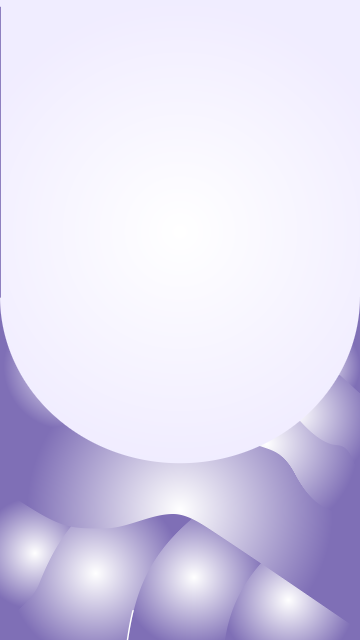
A WebGL 1 fragment shader for this background:

```glsl
precision highp float;
// A pale rounded panel hangs over violet folds and hills, each lit by a soft glow.
// Every fold is a radial gradient clipped by a smooth cubic edge, painted back to
// front. Units: the canvas is 100 wide and 177.78 high, origin at the lower left.

uniform vec2 u_resolution;

const vec2 CANVAS = vec2(100.0, 177.78);
const vec3 VIOLET = vec3(0.498, 0.435, 0.714);
const vec3 WHITE = vec3(1.0);
const vec3 LILAC = vec3(0.943, 0.928, 1.0);

const vec2 PANEL_CENTRE = vec2(50.0, 95.4);
const vec2 PANEL_RADII = vec2(50.0, 46.3);
const vec3 PANEL_GLOW = vec3(50.0, 113.4, 63.0);
const vec2 STRIP_SPAN = vec2(95.1, 175.9);
const float STRIP_WIDTH = 0.24;

// Glows: centre x, centre y, radius
const vec3 LEFT_GLOW = vec3(18.5, 76.0, 17.5);
const vec3 RIGHT_GLOW = vec3(88.0, 76.0, 12.0);
const vec3 HIGH_FOLD_GLOW = vec3(82.2, 62.7, 21.0);
const vec3 MID_FOLD_GLOW = vec3(74.0, 54.5, 25.5);
const vec3 VALLEY_GLOW = vec3(50.0, 36.1, 42.5);
const vec3 HILL_1_GLOW = vec3(9.7, 24.1, 15.5);
const vec3 HILL_2_GLOW = vec3(26.6, 18.5, 24.0);
const vec3 HILL_3_GLOW = vec3(53.9, 17.4, 20.0);
const vec3 HILL_4_GLOW = vec3(80.1, 11.1, 18.5);

// Cubic between two knots (position, value, slope), held flat outside them
float cubic(float x, vec3 a, vec3 b) {
  float span = b.x - a.x;
  float t = clamp((x - a.x) / span, 0.0, 1.0);
  float s = 1.0 - t;
  return mix(a.y, b.y, t * t * (3.0 - 2.0 * t))
       + span * t * s * (a.z * s - b.z * t);
}

float bend(float x, vec3 a, vec3 b, vec3 c) {
  return x < b.x ? cubic(x, a, b) : cubic(x, b, c);
}

vec3 glow(vec2 p, vec3 light) {
  return mix(VIOLET, WHITE, max(0.0, 1.0 - distance(p, light.xy) / light.z));
}

// Coverage of the side where d is positive, smoothed over one pixel
float cover(float d) {
  float pixel = CANVAS.x / u_resolution.x;
  return clamp(d / pixel + 0.5, 0.0, 1.0);
}

// Top edge of the hills
float ridge(float x) {
  vec3 dip = vec3(29.0, 31.0, 0.0);
  vec3 crest = vec3(48.1, 35.0, 0.0);
  if (x < crest.x) {
    return x < dip.x
      ? bend(x, vec3(0.0, 41.9, -0.55), vec3(19.7, 31.5, -0.2), dip)
      : cubic(x, dip, crest);
  }
  return bend(x, crest, vec3(59.0, 30.3, -0.66), vec3(100.0, 2.55, -0.68));
}

// Folds behind the hills
vec3 folds(vec2 p) {
  vec3 color = p.x < 50.0 ? glow(p, LEFT_GLOW) : glow(p, RIGHT_GLOW);

  float high = cubic(p.x, vec3(94.4, 73.6, -0.9), vec3(100.0, 68.5, -0.9));
  color = mix(color, glow(p, HIGH_FOLD_GLOW), cover(high - p.y) * step(50.0, p.x));

  float mid = bend(p.x, vec3(83.3, 60.9, -1.1), vec3(92.0, 54.4, -0.3),
                   vec3(98.6, 48.5, -3.0));
  color = mix(color, glow(p, MID_FOLD_GLOW), cover(mid - p.y) * step(50.0, p.x));

  vec3 brow = vec3(72.7, 53.7, -0.35);
  float valley = p.x < brow.x
    ? bend(p.x, vec3(8.0, 57.0, 0.3), vec3(18.0, 59.5, 0.0), brow)
    : bend(p.x, brow, vec3(81.9, 46.2, -1.9), vec3(92.0, 35.9, -0.4));
  return mix(color, glow(p, VALLEY_GLOW), cover(valley - p.y));
}

// Four lit hills split by leaning seams
vec3 hills(vec2 p) {
  float seam1 = bend(p.y, vec3(7.6, 4.2, 1.2), vec3(15.7, 10.9, 0.4),
                     vec3(31.5, 19.7, 0.8));
  float seam2 = cubic(p.y, vec3(0.0, 35.6, 0.15), vec3(34.0, 53.7, 1.2));
  float seam3 = cubic(p.y, vec3(0.0, 62.5, 0.15), vec3(21.8, 72.9, 0.9));
  vec3 color = mix(glow(p, HILL_1_GLOW), glow(p, HILL_2_GLOW), cover(p.x - seam1));
  color = mix(color, glow(p, HILL_3_GLOW), cover(p.x - seam2));
  color = mix(color, glow(p, HILL_4_GLOW), cover(p.x - seam3));

  // Thin bright gap low on the second seam
  float gap = cover(0.2 - abs(p.x - seam2 + 0.2)) * cover(8.3 - p.y);
  return mix(color, WHITE, gap);
}

void main() {
  vec2 p = gl_FragCoord.xy / u_resolution * CANVAS;
  vec3 color = mix(folds(p), hills(p), cover(ridge(p.x) - p.y));

  // Panel with a half ellipse as its lower end
  vec2 q = (p - PANEL_CENTRE) / PANEL_RADII;
  q.y = min(q.y, 0.0);
  float inside = (1.0 - length(q)) * PANEL_RADII.y;
  float fade = min(distance(p, PANEL_GLOW.xy) / PANEL_GLOW.z, 1.0);
  float panel = p.y > PANEL_CENTRE.y ? 1.0 : cover(inside);
  color = mix(color, mix(WHITE, LILAC, fade), panel);

  // Narrow violet strip on the left edge
  float strip = cover(STRIP_WIDTH - p.x) * cover(p.y - STRIP_SPAN.x)
              * cover(STRIP_SPAN.y - p.y);
  gl_FragColor = vec4(mix(color, VIOLET, strip), 1.0);
}
```
